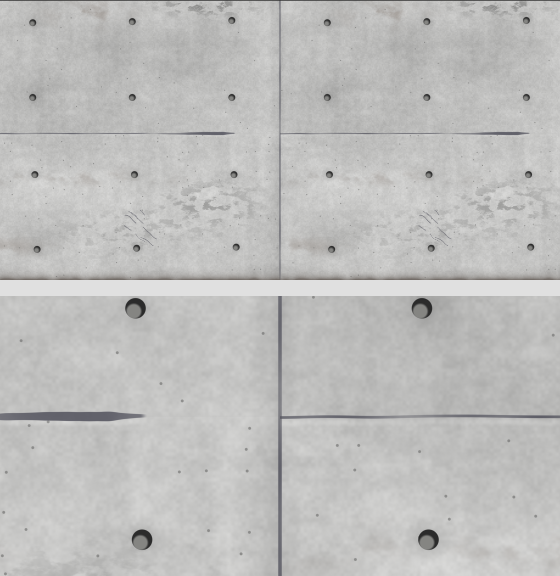
Top, the full canvas; bottom, a detail of the centre.
This texture is drawn by a Shadertoy shader. Its source:

```glsl
// Cast concrete wall: repeating panels with tie holes, joints, stains and scratches.

const float PANEL_WIDTH = 1.052;   // all lengths in canvas heights
const float SEAM_X = 1.0;
const float JOINT_Y = 0.523;
const float HOLE_RADIUS = 0.0122;

const vec3 CONCRETE = vec3(0.750, 0.750, 0.745);
const vec3 GRIME = vec3(0.46, 0.46, 0.455);
const vec3 RUST = vec3(0.53, 0.49, 0.46);
const vec3 JOINT = vec3(0.34, 0.34, 0.38);
const vec3 HOLE_DARK = vec3(0.17, 0.17, 0.17);
const vec3 HOLE_FLOOR = vec3(0.52, 0.52, 0.51);

float hash(vec2 p) {
    vec3 q = fract(vec3(p.xyx) * 0.1031);
    q += dot(q, q.yzx + 33.33);
    return fract((q.x + q.y) * q.z);
}

float noise(vec2 p) {
    vec2 i = floor(p), f = fract(p);
    f = f * f * (3.0 - 2.0 * f);
    return mix(mix(hash(i), hash(i + vec2(1, 0)), f.x),
               mix(hash(i + vec2(0, 1)), hash(i + vec2(1, 1)), f.x), f.y);
}

float fbm(vec2 p) {
    float sum = 0.0, amp = 0.5;
    for (int i = 0; i < 5; i++) {
        sum += amp * noise(p);
        p = mat2(1.6, 1.2, -1.2, 1.6) * p + 17.3;
        amp *= 0.5;
    }
    return sum / 0.97;
}

// Soft elliptical mask
float patchMask(vec2 p, vec2 center, vec2 radius) {
    vec2 d = (p - center) / radius;
    return exp(-dot(d, d));
}

float segmentDistance(vec2 p, vec2 a, vec2 b) {
    vec2 ab = b - a;
    return length(p - a - ab * clamp(dot(p - a, ab) / dot(ab, ab), 0.0, 1.0));
}

// Coverage of a shape edge, one pixel soft
float cover(float dist, float px) {
    return 1.0 - smoothstep(-0.7 * px, 0.7 * px, dist);
}

// Broad clouds, vertical streaks and fine grain
float surfaceTone(vec2 p) {
    float tone = 0.13 * (fbm(p * vec2(5.0, 6.0)) - 0.5);
    tone += 0.07 * (fbm(p * vec2(26.0, 2.5) + 40.0) - 0.5);
    tone += 0.05 * (fbm(p * vec2(7.0, 32.0) + 80.0) - 0.5);
    tone += 0.07 * (fbm(p * 75.0) - 0.5);
    tone += 0.035 * (noise(p * 230.0) - 0.5);
    tone -= 0.028 * patchMask(p, vec2(0.45, 0.68), vec2(0.6, 0.12));
    return tone + 0.012 * step(p.y, JOINT_Y);
}

vec3 addStains(vec3 col, vec2 p) {
    float speckle = smoothstep(0.48, 0.70, fbm(p * vec2(38.0, 62.0)));
    float smear = smoothstep(0.42, 0.72, fbm(p * vec2(17.0, 24.0) + 9.0));
    float grime = patchMask(p, vec2(0.79, 0.985), vec2(0.16, 0.04));
    grime += 0.65 * patchMask(p, vec2(0.80, 0.27), vec2(0.17, 0.085));
    grime += 0.40 * patchMask(p, vec2(0.48, 0.17), vec2(0.22, 0.07));
    float rust = patchMask(p, vec2(0.36, 0.95), vec2(0.12, 0.04));
    rust += 0.55 * patchMask(p, vec2(0.33, 0.365), vec2(0.35, 0.025));
    rust += 0.55 * patchMask(p, vec2(0.08, 0.12), vec2(0.12, 0.03));
    col = mix(col, GRIME, clamp(0.75 * grime * speckle, 0.0, 0.8));
    return mix(col, RUST, clamp(0.6 * rust * smear, 0.0, 0.7));
}

// Scattered pinholes, denser below the joint
float pores(vec2 p, float px) {
    vec2 cell = floor(p * 38.0);
    vec2 center = (cell + 0.2 + 0.6 * vec2(hash(cell), hash(cell + 51.0))) / 38.0;
    float present = step(hash(cell + 93.0), p.y < JOINT_Y ? 0.11 : 0.04);
    return present * cover(length(p - center) - 0.0017, px);
}

float scratches(vec2 p, float px) {
    float mark = 0.0;
    for (float i = 0.0; i < 9.0; i++) {
        vec2 a = vec2(0.47 + 0.12 * hash(vec2(i, 3.0)), 0.14 + 0.11 * hash(vec2(i, 8.0)));
        vec2 b = a + (0.02 + 0.05 * hash(vec2(i, 5.0))) * vec2(0.8, -0.65);
        float d = segmentDistance(p + 0.008 * (noise(p * 45.0) - 0.5), a, b);
        mark = max(mark, cover(d - 0.0011, px) * (0.3 + 0.5 * hash(vec2(i, 7.0))));
    }
    return mark;
}

// Recessed hole: shadow under the upper right rim, lit floor lower left
vec3 addHole(vec3 col, vec2 d, float px) {
    col *= 1.0 - 0.10 * exp(-dot(d, d) / 0.0004);
    float floorMask = cover(length(d + vec2(0.002, 0.0035)) - 0.72 * HOLE_RADIUS, 2.0 * px);
    vec3 inside = mix(HOLE_DARK, HOLE_FLOOR, floorMask);
    return mix(col, inside, cover(length(d) - HOLE_RADIUS, px));
}

vec3 addHoles(vec3 col, vec2 p, float px) {
    for (float row = 0.0; row < 4.0; row++)
        for (float i = 0.0; i < 3.0; i++) {
            vec2 center = vec2(0.169 + 0.3555 * i + 0.0078 * max(2.0 - row, 0.0),
                               0.1095 + 0.267 * row + 0.0085 * step(1.5, row));
            center.y += 0.004 * i * step(1.0, abs(row - 1.5));
            col = addHole(col, p - center, px);
        }
    return col;
}

vec3 addJoints(vec3 col, vec2 p, float px) {
    // Horizontal joint widens, then stops short of the panel edge
    float swell = smoothstep(0.62, 0.80, p.x) * (1.0 - smoothstep(0.84, 0.90, p.x));
    float halfWidth = 0.0016 + 0.0042 * swell * (0.6 + 0.5 * noise(p.xx * 40.0));
    float d = p.y - JOINT_Y - 0.002 * (noise(p.xx * 9.0) - 0.5);
    float wear = mix(0.35 + 0.6 * noise(p.xx * 13.0 + 4.0), 0.9, swell);
    wear *= 1.0 - 0.8 * patchMask(p, vec2(0.60, JOINT_Y), vec2(0.035, 1.0));
    wear *= 1.0 - smoothstep(0.885, 0.895, p.x);
    col += 0.04 * wear * cover(abs(d + 0.007) - 0.003, 3.0 * px);
    col = mix(col, JOINT, wear * cover(abs(d) - halfWidth, px));

    // Vertical seam between panels
    float seam = min(p.x, PANEL_WIDTH - p.x);
    float strength = 0.5 + 0.45 * noise(p.yy * 11.0);
    col *= 1.0 - 0.08 * exp(-seam / 0.012);
    return mix(col, JOINT, strength * cover(seam - 0.0021, px));
}

void mainImage(out vec4 fragColor, in vec2 fragCoord) {
    float px = 1.0 / iResolution.y;
    vec2 p = fragCoord * px;
    p.x = mod(p.x - SEAM_X, PANEL_WIDTH);

    vec3 col = CONCRETE + surfaceTone(p);
    col = addStains(col, p);
    col = mix(col, GRIME, 0.7 * pores(p, px));
    col = mix(col, JOINT, scratches(p, px));
    col = addJoints(col, p, px);
    col = addHoles(col, p, px);

    // Dirty foot and dark top edge
    float foot = exp(-p.y / 0.012) * (0.6 + 0.6 * noise(p.xx * 25.0));
    col = mix(col, RUST * 0.75, clamp(foot, 0.0, 0.85));
    col = mix(col, HOLE_DARK, 0.85 * cover(1.0 - p.y - 0.003, px));
    fragColor = vec4(clamp(col, 0.0, 1.0), 1.0);
}
```
